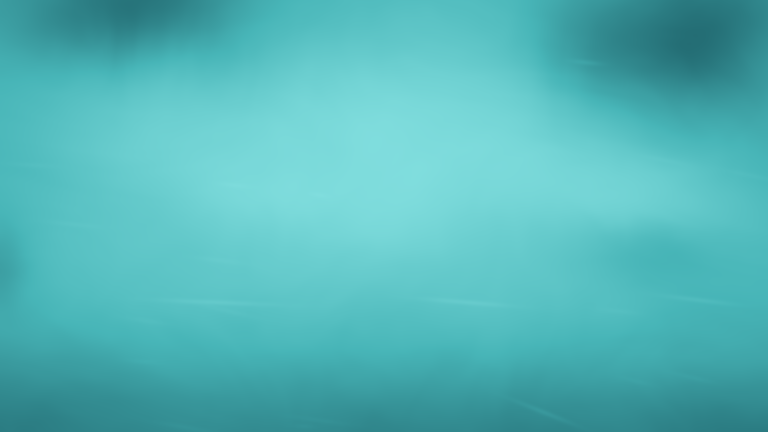
Reproduce this background procedurally as a WebGL 2 fragment shader.

```glsl
#version 300 es
precision highp float;
// Soft turquoise mist with dark upper clouds, a pale central glow and faint drifting streaks.
uniform vec2 u_resolution;
out vec4 outColor;

const vec3 DEEP = vec3(0.12, 0.39, 0.42);
const vec3 TEAL = vec3(0.28, 0.71, 0.72);
const vec3 PALE = vec3(0.52, 0.88, 0.88);

float hash(float n) {
  return fract(sin(n * 91.37) * 4375.85);
}

mat2 rotation(float angle) {
  float c = cos(angle), s = sin(angle);
  return mat2(c, s, -s, c);
}

// Layered sines, each octave bent by the one before it; about -1 to 1.
float mist(vec2 p, float frequency) {
  float sum = 0.0, weight = 0.5;
  vec2 q = p * frequency;
  for (int i = 0; i < 5; i++) {
    q = rotation(1.1) * q + vec2(1.7, 0.6);
    q += 0.6 * sin(q.yx * 0.8 + float(i));
    sum += weight * sin(q.x) * cos(q.y);
    q *= 1.75;
    weight *= 0.58;
  }
  return sum;
}

// Elliptical glow with a Gaussian falloff.
float blob(vec2 p, vec2 center, vec2 radius, float angle) {
  vec2 d = rotation(-angle) * (p - center) / radius;
  return exp(-dot(d, d));
}

// Thin blurred dash, tapered at both ends.
float streak(vec2 p, vec2 center, float halfLength, float angle) {
  return blob(p, center, vec2(halfLength, 0.006), angle);
}

// Broad light and dark masses.
float lightLevel(vec2 p, float aspect) {
  float level = 0.2 + 0.42 * smoothstep(-0.08, 0.35, p.y);
  level -= 0.1 * smoothstep(0.7, 1.05, p.y);
  level -= 0.08 * smoothstep(0.55, 0.95, abs(p.x - 0.5 * aspect));

  // Central glow and its side lobes
  level += 0.33 * blob(p, vec2(0.87, 0.64), vec2(0.62, 0.33), 0.0);
  level += 0.07 * blob(p, vec2(0.62, 0.55), vec2(0.38, 0.09), -0.3);
  level += 0.13 * blob(p, vec2(1.48, 0.56), vec2(0.28, 0.10), -0.15);

  // Dark clouds in the upper corners
  level -= 0.45 * blob(p, vec2(0.32, 0.99), vec2(0.23, 0.14), 0.0);
  level -= 0.46 * blob(p, vec2(1.63, 0.90), vec2(0.20, 0.21), 0.2);
  level -= 0.28 * blob(p, vec2(1.37, 0.89), vec2(0.16, 0.15), 0.0);

  // Weaker shadows near the sides
  level -= 0.16 * blob(p, vec2(0.0, 0.37), vec2(0.07, 0.09), 0.0);
  level -= 0.15 * blob(p, vec2(1.52, 0.41), vec2(0.15, 0.09), -0.3);
  return level;
}

// Faint dashes scattered over the lower and middle mist.
float scatteredStreaks(vec2 p, float aspect) {
  float sum = 0.0;
  for (int i = 0; i < 16; i++) {
    float n = float(i) + 1.0;
    vec2 center = vec2(hash(n) * aspect, 0.75 * hash(n + 31.0));
    float halfLength = mix(0.02, 0.07, hash(n + 57.0));
    sum += streak(p, center, halfLength, -0.25 * hash(n + 83.0));
  }
  return sum;
}

void main() {
  vec2 p = gl_FragCoord.xy / u_resolution.y;
  float aspect = u_resolution.x / u_resolution.y;

  // Ragged cloud edges
  vec2 warp = vec2(mist(p, 6.0), mist(p + 4.3, 7.0));
  float level = lightLevel(p + 0.035 * warp, aspect);
  level += 0.035 * mist(p * vec2(0.8, 1.3), 8.0);

  // Clearer dashes, then the scattered ones
  float dashes = streak(p, vec2(1.08, 0.30), 0.10, -0.08);
  dashes += streak(p, vec2(1.26, 0.045), 0.075, -0.38);
  dashes += streak(p, vec2(1.62, 0.305), 0.08, -0.12);
  dashes += streak(p, vec2(1.36, 0.855), 0.035, -0.1);
  dashes += streak(p, vec2(0.50, 0.30), 0.13, -0.04);
  level += 0.07 * dashes + 0.025 * scatteredStreaks(p, aspect);

  vec3 color = mix(DEEP, TEAL, clamp(level / 0.55, 0.0, 1.0));
  color = mix(color, PALE, clamp((level - 0.55) / 0.45, 0.0, 1.0));
  outColor = vec4(color, 1.0);
}
```
